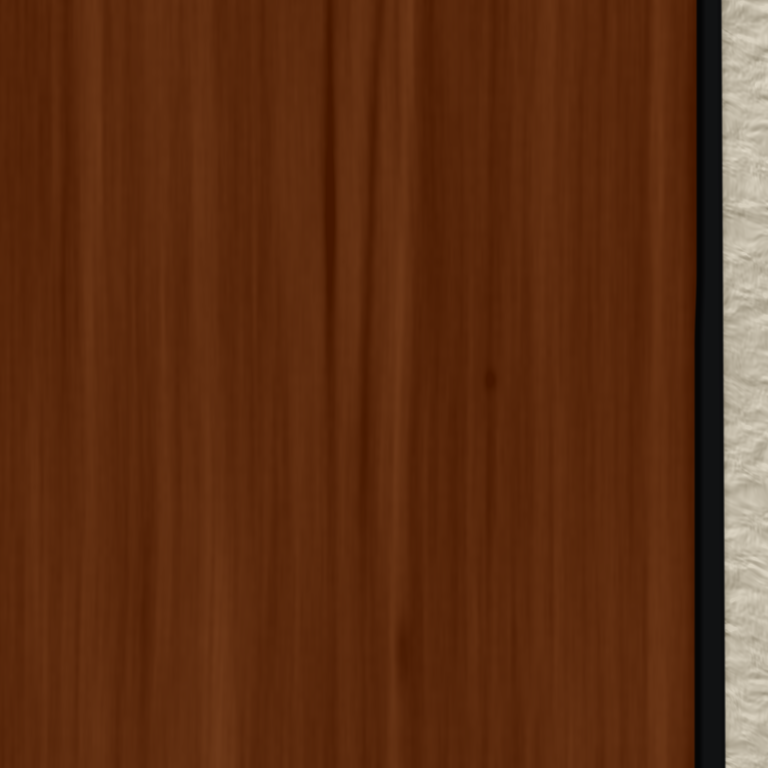
Write a three.js fragment shader that draws this texture.

```glsl
varying vec2 vUv;

float hash(vec2 p) {
  p = fract(p * vec2(0.1031, 0.1137));
  p += dot(p, p.yx + 33.33);
  return fract((p.x + p.y) * p.x * 43.7);
}

float noise(vec2 p) {
  vec2 i = floor(p), f = fract(p);
  f = f * f * (3.0 - 2.0 * f);
  return mix(mix(hash(i), hash(i + vec2(1.0, 0.0)), f.x),
             mix(hash(i + vec2(0.0, 1.0)), hash(i + 1.0), f.x), f.y);
}

float signedNoise(vec2 p) { return noise(p) * 2.0 - 1.0; }

float bell(float d, float width) { return exp(-d * d / (width * width)); }

float spot(vec2 p, vec2 center, vec2 size) {
  vec2 d = (p - center) / size;
  return exp(-dot(d, d));
}

vec3 wood(vec2 p) {
  // Fibres drift gently along the height
  float x = p.x + 0.004 * signedNoise(vec2(p.x * 6.0, p.y * 3.0));
  float tone = 0.35 * signedNoise(vec2(x * 24.0, p.y * 1.3));
  tone += 0.38 * signedNoise(vec2(x * 70.0 + 9.0, p.y * 2.5));
  tone += 0.30 * signedNoise(vec2(x * 160.0 + 31.0, p.y * 5.0));
  tone += 0.13 * signedNoise(vec2(x * 290.0, p.y * 24.0));
  tone += 0.10 * signedNoise(p * vec2(130.0, 85.0));

  // Long pale bands
  float lean = p.y * p.y;
  tone += 0.95 * bell(p.x - 0.512 - 0.023 * lean, 0.009);
  tone += 0.60 * bell(p.x - 0.455 - 0.014 * lean, 0.010);
  tone += 0.65 * bell(p.x - 0.856, 0.012);
  tone += 0.50 * bell(p.x - 0.285 + 0.02 * p.y, 0.025);
  tone += 0.35 * bell(p.x - 0.115, 0.020);
  tone += 0.30 * bell(p.x - 0.740, 0.025);

  // Dark veins
  float upper = smoothstep(0.2, 0.75, p.y);
  tone -= (0.45 + 0.85 * upper) * bell(p.x - 0.430, 0.009);
  tone -= 1.05 * smoothstep(0.1, 0.5, p.y) * bell(p.x - 0.470 - 0.024 * lean, 0.007);
  tone -= 0.55 * bell(p.x - 0.548 - 0.010 * p.y, 0.016);
  tone -= 0.65 * upper * bell(p.x - 0.085, 0.009);
  tone -= 0.60 * (1.0 - upper) * bell(p.x - 0.190, 0.010);
  tone -= 0.55 * bell(p.x - 0.632 - 0.012 * p.y, 0.007);
  tone -= 0.35 * bell(p.x - 0.600, 0.030);

  // Knots and dark flecks
  tone -= 1.20 * spot(p, vec2(0.639, 0.505), vec2(0.008, 0.013));
  tone -= 1.30 * spot(p, vec2(0.525, 0.155), vec2(0.009, 0.050));
  tone -= 0.70 * spot(p, vec2(0.429, 0.720), vec2(0.008, 0.070));
  tone -= 0.90 * smoothstep(0.885, 0.905, p.x);

  return vec3(0.358, 0.162, 0.049) + clamp(tone, -1.6, 1.4) * vec3(0.053, 0.044, 0.034);
}

float plasterHeight(vec2 p) {
  vec2 q = p + 0.008 * vec2(signedNoise(p * 35.0), signedNoise(p * 35.0 + 17.0));
  q.y += 0.35 * (q.x - 0.94);
  return 0.6 * noise(q * vec2(38.0, 62.0)) + 0.3 * noise(q * vec2(65.0, 125.0))
       + 0.1 * noise(q * 230.0);
}

vec3 plaster(vec2 p) {
  float slope = plasterHeight(p + vec2(-0.002, 0.003)) - plasterHeight(p);
  float light = clamp(slope * 0.65, -0.16, 0.09);
  light += 0.025 * signedNoise(p * vec2(25.0, 14.0));
  light -= 0.09 * (1.0 - smoothstep(0.940, 0.953, p.x));
  return vec3(0.755, 0.722, 0.650) + light * vec3(1.0, 1.02, 1.06);
}

void main() {
  vec2 p = vUv;
  float left = 0.9045 + 0.0025 * smoothstep(0.55, 0.65, p.y);
  float right = 0.9445 - 0.005 * p.y;

  // Black trim with a faint sheen between wood and plaster
  vec3 trim = vec3(0.018, 0.018, 0.020);
  trim += vec3(0.050, 0.053, 0.056) * smoothstep(left + 0.004, left + 0.014, p.x);
  trim -= 0.025 * smoothstep(right - 0.008, right, p.x);

  vec3 color = mix(wood(p), trim, smoothstep(left - 0.002, left + 0.002, p.x));
  color = mix(color, plaster(p), smoothstep(right - 0.002, right + 0.002, p.x));
  gl_FragColor = vec4(color, 1.0);
}
```
